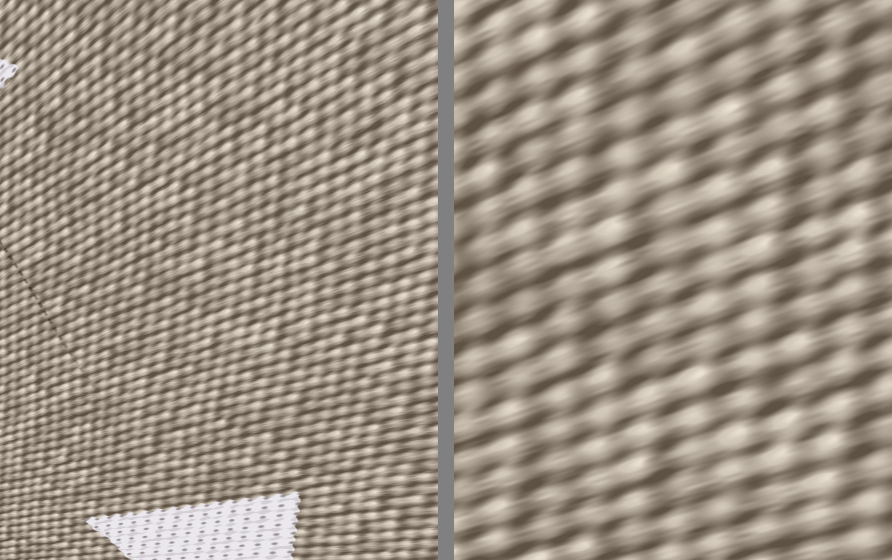
Left, the full canvas; right, a detail of the centre.
Give the GLSL for this texture, as a Shadertoy shader.

```glsl
// Close-up of a taupe woven cloth with white triangular patches.
// Rows of overlapping stitches fan out from a point at the lower left;
// logarithms of the fan slope and a skewed abscissa set their growing size.

float hash(vec2 p) {
    return fract(sin(dot(p, vec2(127.1, 311.7))) * 43758.5453);
}

float noise(vec2 p) {
    vec2 i = floor(p), f = fract(p);
    f = f * f * (3.0 - 2.0 * f);
    return mix(mix(hash(i), hash(i + vec2(1, 0)), f.x),
               mix(hash(i + vec2(0, 1)), hash(i + vec2(1, 1)), f.x), f.y);
}

// Signed distance to the line from a to b, positive on its right
float side(vec2 p, vec2 a, vec2 b) {
    vec2 e = normalize(b - a);
    return dot(p - a, vec2(e.y, -e.x));
}

// Coverage of a triangle with clockwise corners
float triangle(vec2 p, vec2 a, vec2 b, vec2 c) {
    float d = min(side(p, a, b), min(side(p, b, c), side(p, c, a)));
    return smoothstep(-0.002, 0.002, d);
}

// Fan coordinates: x counts stitches along a row, y counts rows
vec2 weave(vec2 p) {
    float slope = (p.y + 0.094) / (p.x + 1.2);
    vec2 w = vec2(41.0 * log(1.0 + 0.689 * (p.x + 0.7 * (p.y - 1.0))),
                  76.0 * log(0.66 + slope));
    return w + vec2(0.5, 0.3) * vec2(noise(p * 9.0), noise(p * 7.0 + 20.0));
}

void mainImage(out vec4 fragColor, in vec2 fragCoord) {
    vec2 p = fragCoord / iResolution.y;
    vec2 w = weave(p);

    // Sum of flat-topped stitches that merge end to end into ropes
    float height = 0.0, light = 0.0, glint = 0.0;
    for (int j = -1; j <= 1; j++) {
        float row = floor(w.y) + float(j);
        float along = w.x - 0.5 * row;
        for (int i = -1; i <= 1; i++) {
            float column = floor(along + 0.5) + float(i);
            float r = hash(vec2(column, row));
            vec2 d = vec2(along - column, w.y - row - 0.5);
            d += vec2(0.16, 0.12) * (vec2(r, hash(vec2(row, column + 7.0))) - 0.5);
            d.y -= 0.26 * d.x;
            vec2 q = d / vec2(0.52, 0.44);
            q *= q;
            float bump = exp(-q.x - q.y * q.y) * (0.88 + 0.24 * r);
            height += bump;
            light += bump * d.y;
            q = (d - vec2(0.12, 0.12)) / vec2(0.24, 0.14);
            glint += r * r * exp(-dot(q, q));
        }
    }

    // Taupe thread, lit from above, with fine fibres
    float tone = (height - 0.3) / 0.78 + 0.75 * light;
    tone += 0.28 * (noise(w * vec2(2.5, 9.0)) - 0.5);
    tone += 0.06 * (noise(p * 5.0 + 3.0) - 0.5);
    vec3 color = mix(vec3(0.37, 0.32, 0.27), vec3(0.79, 0.75, 0.69), clamp(tone, 0.0, 1.05));
    color += 0.12 * glint;

    // Dashed crease at the left and a faint stray thread
    float crease = abs(side(p, vec2(0.0, 0.557), vec2(0.247, 0.206)) + 0.006 * sin(p.y * 14.0));
    float creaseFade = smoothstep(0.2, 0.5, p.y) * smoothstep(0.3, 0.6, fract(w.y));
    color *= 1.0 - 0.35 * creaseFade * smoothstep(0.004, 0.001, crease);
    float thread = abs(side(p, vec2(0.09, 0.427), vec2(0.73, 0.69)));
    color += 0.06 * smoothstep(0.003, 0.0005, thread) * noise(p * 30.0);

    // White patches with stitch-ragged edges and staggered dark gaps
    vec2 gap = vec2(fract(w.x - 0.5 * floor(w.y)), fract(w.y)) - 0.5;
    gap.y -= 0.26 * gap.x;
    float hole = smoothstep(1.0, 0.2, length(gap / vec2(0.3, 0.22)));
    vec3 white = mix(vec3(0.83, 0.81, 0.83), vec3(0.92, 0.91, 0.93), smoothstep(0.1, 0.5, tone));
    white = mix(white, vec3(0.56, 0.51, 0.53), 0.85 * hole);
    vec2 ragged = p + 0.0025 * vec2(sin(6.283 * w.y), sin(6.283 * w.x));
    float patches = max(
        triangle(ragged, vec2(0.150, 0.073), vec2(0.537, 0.121), vec2(0.492, -0.221)),
        triangle(ragged, vec2(-0.04, 0.925), vec2(0.035, 0.876), vec2(-0.04, 0.805)));
    color = mix(color, white, patches);

    fragColor = vec4(color, 1.0);
}
```
